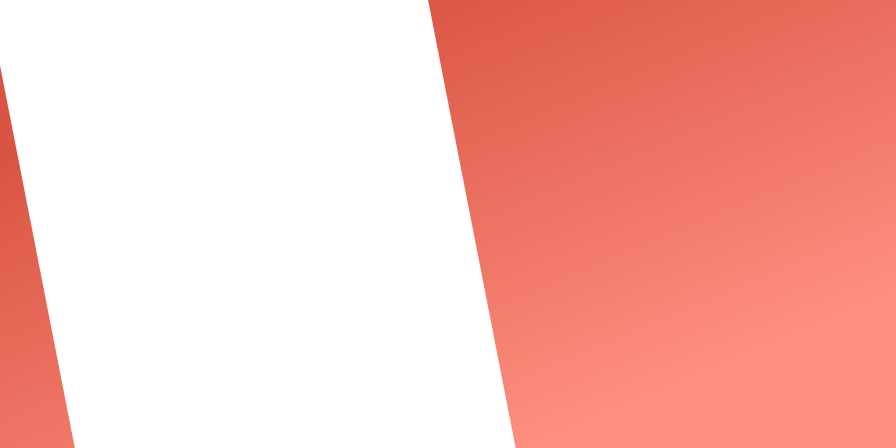
Write a WebGL 2 fragment shader that draws this background.

```glsl
#version 300 es
precision highp float;

#define DEEP_CORAL  vec3(0.850, 0.330, 0.260)
#define LIGHT_CORAL vec3(1.000, 0.560, 0.500)
#define BAND_COLOR  vec3(1.0)
#define BAND_LEFT   0.167   // left edge at the bottom, in canvas heights
#define BAND_RIGHT  1.151   // right edge at the bottom
#define BAND_LEAN   0.1955  // shift to the left per unit of height
#define RAMP_TILT   0.42    // horizontal share of the gradient
#define RAMP_START  0.35
#define RAMP_END    1.50

uniform vec2 u_resolution;
out vec4 fragColor;

// Diagonal ramp that brightens towards the lower right
vec3 coralGradient(vec2 p) {
    float along = (1.0 - p.y) + RAMP_TILT * p.x;
    float t = clamp((along - RAMP_START) / (RAMP_END - RAMP_START), 0.0, 1.0);
    return mix(DEEP_CORAL, LIGHT_CORAL, t);
}

// Signed distance to the slanted band, negative inside
float slantedBand(vec2 p) {
    float center = 0.5 * (BAND_LEFT + BAND_RIGHT);
    float halfWidth = 0.5 * (BAND_RIGHT - BAND_LEFT);
    float offset = abs(p.x + BAND_LEAN * p.y - center) - halfWidth;
    return offset / length(vec2(1.0, BAND_LEAN));
}

void main() {
    // Height runs from 0 to 1, width follows the aspect ratio
    vec2 p = gl_FragCoord.xy / u_resolution.y;
    p.x *= 2.0 * u_resolution.y / u_resolution.x;

    // One pixel of edge smoothing
    float pixel = 1.0 / u_resolution.y;
    float coverage = clamp(0.5 - slantedBand(p) / pixel, 0.0, 1.0);

    fragColor = vec4(mix(coralGradient(p), BAND_COLOR, coverage), 1.0);
}
```
